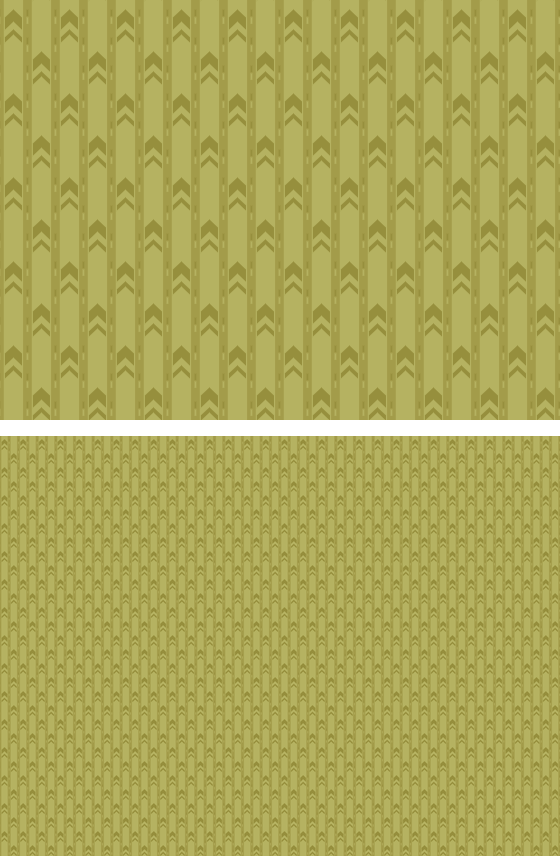
Top: one tile. Bottom: repeated 3 by 3.
A WebGL 2 fragment shader for this pattern:

```glsl
#version 300 es
precision highp float;

#define COLUMNS 20.0
#define DASH_ROWS 15.0
#define CHEVRON_PERIOD 3.0
#define CHEVRON_TOP 0.335
#define CHEVRON_HALF_WIDTH 0.305
#define CHEVRON_SLOPE 0.95
#define THICK_ARM vec2(0.0, 0.435)
#define THIN_ARM vec2(0.71, 0.895)
#define STRIPE_HALF_WIDTH 0.155
#define STRIPE_SHIFT 0.02
#define DASH_HALF_SIZE vec2(0.031, 0.113)

uniform vec2 u_resolution;
out vec4 fragColor;

const vec3 GROUND = vec3(0.71, 0.70, 0.38);
const vec3 STRIPE = vec3(0.64, 0.61, 0.29);
const vec3 CHEVRON = vec3(0.59, 0.56, 0.24);

// Coverage of a shape from its signed distance, smoothed over one pixel
float cover(float dist, float pixel) {
    return clamp(0.5 - dist / pixel, 0.0, 1.0);
}

float boxDistance(vec2 p, vec2 halfSize) {
    vec2 d = abs(p) - halfSize;
    return max(d.x, d.y);
}

// Upward chevron with vertical sides; arm holds its start and end below the apex
float chevronDistance(vec2 p, vec2 arm) {
    float depth = p.y - CHEVRON_SLOPE * abs(p.x);
    float slanted = max(arm.x - depth, depth - arm.y);
    slanted /= length(vec2(1.0, CHEVRON_SLOPE));
    return max(slanted, abs(p.x) - CHEVRON_HALF_WIDTH);
}

void main() {
    // One unit is one column wide; y runs downward
    vec2 uv = gl_FragCoord.xy / u_resolution;
    vec2 p = vec2(uv.x, 1.0 - uv.y) * vec2(COLUMNS, DASH_ROWS);
    p.x += STRIPE_SHIFT;
    float pixel = max(COLUMNS / u_resolution.x, DASH_ROWS / u_resolution.y);

    // Stripes between the columns
    float stripeX = fract(p.x + 0.5) - 0.5;
    vec3 color = mix(GROUND, STRIPE, cover(abs(stripeX) - STRIPE_HALF_WIDTH, pixel));

    // Paired dark and light dashes along each stripe
    vec2 dash = vec2(stripeX, fract(p.y));
    float darkDash = boxDistance(dash - vec2(0.0, 0.46), DASH_HALF_SIZE);
    float lightDash = boxDistance(dash - vec2(0.0, 0.737), DASH_HALF_SIZE);
    color = mix(color, CHEVRON, cover(darkDash, pixel));
    color = mix(color, GROUND, cover(lightDash, pixel));

    // Double chevrons, dropped half a period in every other column
    float drop = mod(floor(p.x), 2.0) * 0.5 * CHEVRON_PERIOD;
    float chevronY = mod(p.y - CHEVRON_TOP - drop + 1.0, CHEVRON_PERIOD) - 1.0;
    vec2 local = vec2(fract(p.x) - 0.5, chevronY);
    float chevrons = min(chevronDistance(local, THICK_ARM), chevronDistance(local, THIN_ARM));
    color = mix(color, CHEVRON, cover(chevrons, pixel));

    fragColor = vec4(color, 1.0);
}
```
